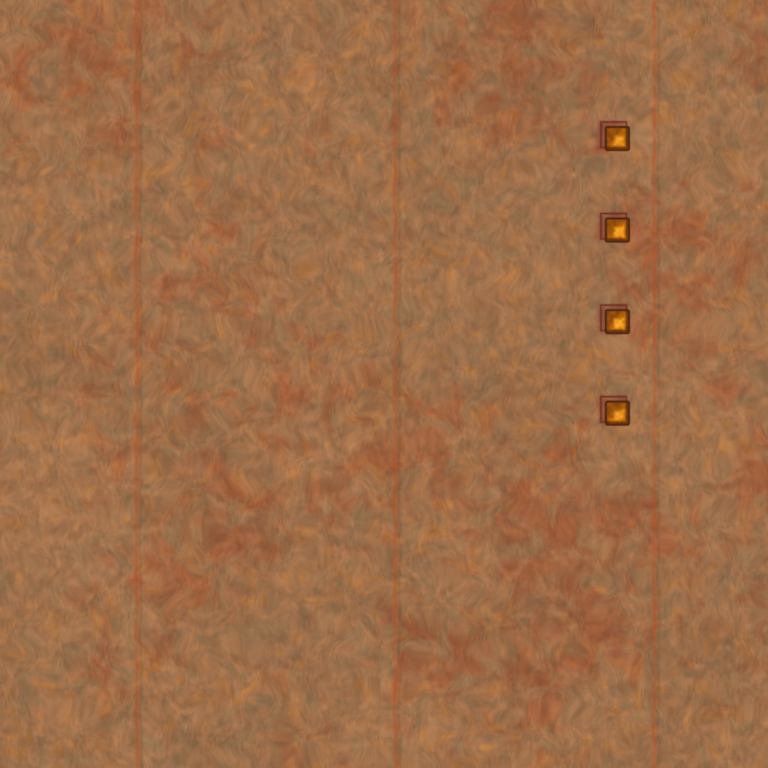
Give the GLSL for this texture, as a WebGL 2 fragment shader.

```glsl
#version 300 es
precision highp float;
// Worn tan hide panels: layered value noise gives a mottled, fibrous grain,
// three broken reddish seams repeat across, and a column of four small
// bevelled amber studs repeats upward beside the right seam.
#define SEAM_FIRST 0.178
#define SEAM_STEP 0.337
#define SEAM_WIDTH 0.0042
#define STUD_COUNT 4.0
#define STUD_FIRST vec2(0.801, 0.464)
#define STUD_STEP 0.1192
#define STUD_HALF 0.0128
#define GRAIN_SCALE 85.0
#define GRAIN_CONTRAST 0.26
#define STAIN_AMOUNT 0.55

uniform vec2 u_resolution;
out vec4 fragColor;

const vec3 TAN = vec3(0.625, 0.440, 0.298);
const vec3 RUST = vec3(0.610, 0.300, 0.175);
const vec3 OCHRE = vec3(0.720, 0.460, 0.220);
const vec3 OLIVE = vec3(0.540, 0.430, 0.300);
const vec3 SEAM_RED = vec3(0.700, 0.300, 0.140);
const vec3 UMBER = vec3(0.280, 0.120, 0.060);
const vec3 MAROON = vec3(0.450, 0.160, 0.130);
const vec3 AMBER = vec3(0.780, 0.420, 0.060);
const vec3 GLINT = vec3(1.000, 0.690, 0.160);

float hash(vec2 p) {
  return fract(sin(dot(p, vec2(127.1, 311.7))) * 43758.5453);
}

float noise(vec2 p) {
  vec2 i = floor(p), f = fract(p);
  f = f * f * (3.0 - 2.0 * f);
  float low = mix(hash(i), hash(i + vec2(1, 0)), f.x);
  float high = mix(hash(i + vec2(0, 1)), hash(i + vec2(1, 1)), f.x);
  return mix(low, high, f.y);
}

float fbm(vec2 p) {
  float sum = 0.0, weight = 0.5;
  for (int i = 0; i < 4; i++) {
    sum += weight * noise(p);
    p = mat2(1.6, 1.2, -1.2, 1.6) * p + 7.3;
    weight *= 0.5;
  }
  return sum / 0.9375;
}

float box(vec2 p, vec2 halfSize) {
  vec2 d = abs(p) - halfSize;
  return length(max(d, 0.0)) + min(max(d.x, d.y), 0.0);
}

float fill(float d, float soft) {
  return 1.0 - smoothstep(-soft, soft, d);
}

// Mottled surface with rusty stains and short fibres
vec3 hide(vec2 p) {
  vec2 warp = vec2(noise(p * 34.0), noise(p * 34.0 + 19.0)) * 0.018;
  vec2 q = p + warp;
  float grain = fbm(q * GRAIN_SCALE) - 0.5;
  float fibre = noise(q * vec2(300.0, 120.0)) - 0.5;
  float hue = fbm(q * 62.0 + 31.0);
  float stain = fbm(p * 7.0 + 4.0);
  vec3 c = TAN;
  c = mix(c, OLIVE, 0.55 * smoothstep(0.52, 0.25, hue));
  c = mix(c, OCHRE, 0.50 * smoothstep(0.58, 0.80, hue));
  float rust = smoothstep(0.50, 0.78, stain * 0.55 + fbm(q * 48.0 + 70.0) * 0.45);
  c = mix(c, RUST, STAIN_AMOUNT * rust);
  c *= 1.0 + GRAIN_CONTRAST * grain + 0.09 * fibre;
  return c * (1.0 + 0.10 * (fbm(p * 12.0 + 50.0) - 0.5));
}

// Thin vertical seams, faded and broken along their length
vec3 addSeams(vec3 c, vec2 p, float px) {
  float id = clamp(floor((p.x - SEAM_FIRST) / SEAM_STEP + 0.5), 0.0, 2.0);
  float x = p.x - SEAM_FIRST - id * SEAM_STEP;
  x += 0.003 * (noise(vec2(id * 9.0, p.y * 70.0)) - 0.5);
  float wear = 0.18 + 0.55 * fbm(vec2(id * 13.0 + 2.0, p.y * 45.0));
  float line = fill(abs(x) - 0.5 * SEAM_WIDTH, px + 0.0015);
  float shade = fill(abs(x - 0.005) - 0.001, px + 0.0025);
  c *= 1.0 - 0.12 * shade;
  return mix(c, SEAM_RED, line * wear);
}

// Bevelled stud with a recessed frame on its upper left
vec3 addStuds(vec3 c, vec2 p, float px) {
  float row = clamp(floor((p.y - STUD_FIRST.y) / STUD_STEP + 0.5), 0.0, STUD_COUNT - 1.0);
  vec2 q = p - STUD_FIRST - vec2(0.0, row * STUD_STEP);
  float soft = px * 0.7 + 0.0006;
  float ragged = 0.012 * (fbm(p * 75.0) - 0.5);
  c = mix(c, MAROON, 0.40 * fill(box(q + vec2(0.004, -0.002), vec2(0.017)) + ragged, 0.006));
  float frame = abs(box(q + vec2(0.002, -0.003), vec2(0.0165))) - 0.0013;
  c = mix(c, MAROON, 0.85 * fill(frame, soft) * smoothstep(-0.018, 0.008, q.y - q.x));
  vec2 g = q - vec2(0.003, -0.002);
  float d = box(g, vec2(STUD_HALF)) - 0.001;
  c = mix(c, UMBER, 0.92 * fill(d - 0.0025, soft));
  vec2 uv = g / STUD_HALF;
  vec3 metal = mix(AMBER * 0.72, AMBER, smoothstep(-0.9, 0.5, uv.x - uv.y));
  float glow = fill(box(uv - vec2(0.15, -0.2), vec2(0.45)), 0.28);
  metal = mix(metal, GLINT, glow * (0.65 + 0.3 * hash(vec2(row, 3.0))));
  metal *= 1.0 - 0.45 * smoothstep(0.65, 1.0, max(uv.x, -uv.y));
  metal *= 0.88 + 0.24 * noise(p * 260.0);
  return mix(c, metal, fill(d, soft));
}

void main() {
  vec2 p = gl_FragCoord.xy / u_resolution;
  float px = 1.0 / min(u_resolution.x, u_resolution.y);
  vec3 c = addSeams(hide(p), p, px);
  fragColor = vec4(addStuds(c, p, px), 1.0);
}
```
